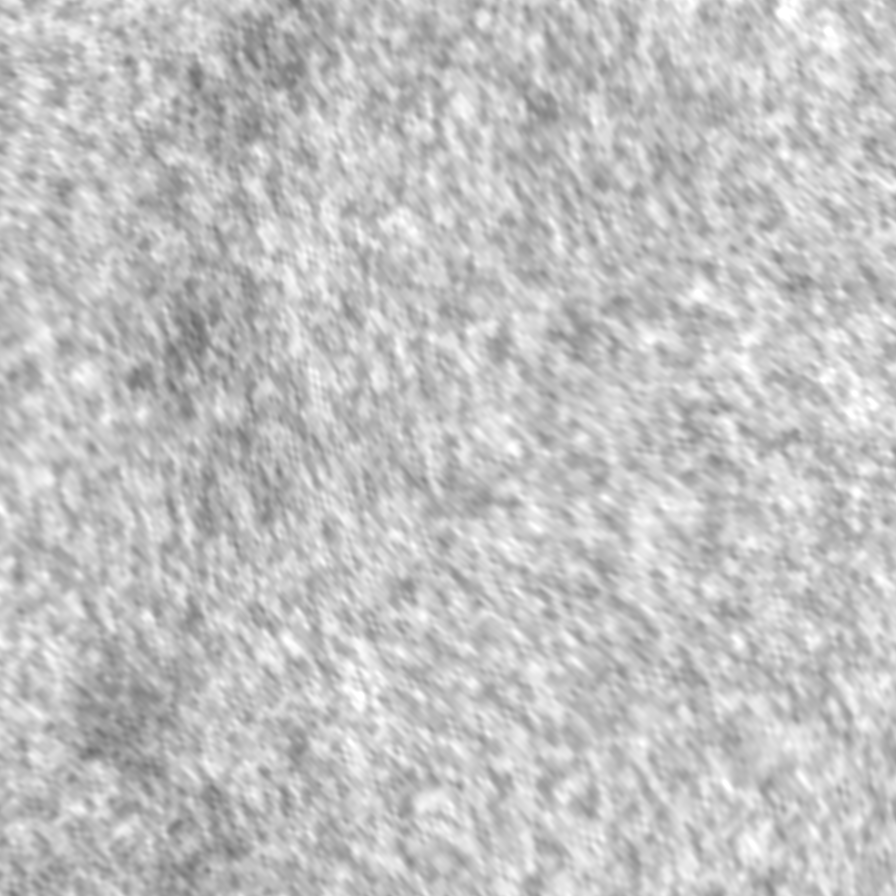
Write a WebGL 1 fragment shader that draws this texture.

```glsl
precision highp float;
// Pale grey mottled grain, like felt or rough paper.
// Three octaves of stretched value noise, bent by a slow warp, form the grain;
// broad fractal noise adds light bands and soft dark patches.

uniform vec2 u_resolution;

const float BASE_GREY = 0.768;
const float COARSE_CONTRAST = 0.14;
const float MEDIUM_CONTRAST = 0.26;
const float FINE_CONTRAST = 0.18;
const float GRAIN_SCALE = 50.0;    // coarse grains across the canvas
const float GRAIN_STRETCH = 1.6;   // length of a grain over its width
const float GRAIN_ANGLE = 2.1;     // radians, long axis leans up-left
const float WARP_SCALE = 2.6;
const float WARP_AMOUNT = 0.09;
const float BROAD_SCALE = 5.5;
const float BROAD_STRETCH = 1.5;
const float BROAD_ANGLE = 0.5;
const float BROAD_CONTRAST = 0.16;
const float PATCH_DARKNESS = 0.11;

float hash(vec2 p) {
  return fract(sin(dot(p, vec2(127.1, 311.7))) * 43758.5453);
}

// Value noise, smooth between lattice points.
float noise(vec2 p) {
  vec2 cell = floor(p);
  vec2 f = fract(p);
  vec2 w = f * f * (3.0 - 2.0 * f);
  float low = mix(hash(cell), hash(cell + vec2(1.0, 0.0)), w.x);
  float high = mix(hash(cell + vec2(0.0, 1.0)), hash(cell + vec2(1.0, 1.0)), w.x);
  return mix(low, high, w.y);
}

// Turns p so that x follows the given angle, then lengthens features along x.
vec2 orient(vec2 p, float angle, float stretch) {
  float c = cos(angle);
  float s = sin(angle);
  return vec2((c * p.x + s * p.y) / stretch, c * p.y - s * p.x);
}

float fbm(vec2 p) {
  float sum = 0.0;
  float weight = 0.5;
  for (int i = 0; i < 3; i++) {
    sum += weight * noise(p);
    p = orient(p, 0.6, 1.0) * 2.03 + 17.3;
    weight *= 0.5;
  }
  return sum / 0.875;
}

// One centred octave of directional grain.
float grain(vec2 p, float scale, float turn) {
  vec2 q = orient(p, GRAIN_ANGLE + turn, GRAIN_STRETCH);
  return noise(q * scale + scale) - 0.5;
}

void main() {
  vec2 p = gl_FragCoord.xy / u_resolution.y;

  // A slow warp varies the direction of the grain.
  vec2 warp = vec2(noise(p * WARP_SCALE + 3.7), noise(p * WARP_SCALE + 41.2)) - 0.5;
  vec2 q = p + WARP_AMOUNT * warp;

  float grey = BASE_GREY;
  grey += COARSE_CONTRAST * grain(q, GRAIN_SCALE, -0.2);
  grey += MEDIUM_CONTRAST * grain(q, GRAIN_SCALE * 1.9, 0.0);
  grey += FINE_CONTRAST * grain(q, GRAIN_SCALE * 3.6, 0.25);

  // Broad light bands and dark patches.
  float broad = fbm(orient(q, BROAD_ANGLE, BROAD_STRETCH) * BROAD_SCALE + 8.4);
  grey += BROAD_CONTRAST * (broad - 0.5);
  grey -= PATCH_DARKNESS * smoothstep(0.55, 0.85, broad * -1.0 + 1.0);

  gl_FragColor = vec4(vec3(clamp(grey, 0.0, 1.0)), 1.0);
}
```
